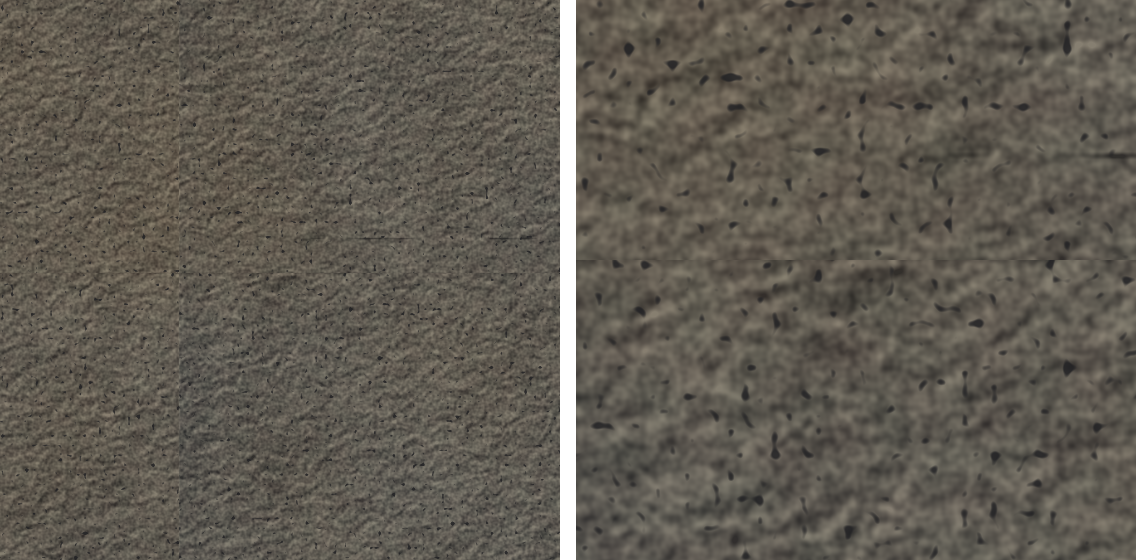
Left: the whole. Right: its middle third, enlarged.
Give the GLSL for this texture, as a Shadertoy shader.

```glsl
// Rough grey-brown rendered wall: a gradient noise height field is lit from above,
// then overlaid with fine sand grain, small dark pits and slow colour drift.
// Faint panel joints break the relief, with a smoother band between two of them.

#define DARK_TONE   vec3(0.25, 0.235, 0.215)
#define LIGHT_TONE  vec3(0.47, 0.445, 0.395)
#define PIT_COLOR   vec3(0.13, 0.13, 0.14)
#define BASE_LEVEL  0.58
#define BUMP_SCALE  vec2(38.0, 52.0)
#define BUMP_TILT   0.22
#define RELIEF      0.62
#define GRAIN       0.85
#define PIT_SCALE   115.0
#define LIGHT_STEP  vec2(-0.0022, 0.0056)
#define JOINT_X     0.32
#define BAND_Y      vec2(0.512, 0.574)

vec2 randomGradient(vec2 cell) {
    vec3 h = fract(cell.xyx * vec3(0.1031, 0.1030, 0.0973));
    h += dot(h, h.yzx + 33.33);
    float angle = 6.2832 * fract((h.x + h.y) * h.z);
    return vec2(cos(angle), sin(angle));
}

float gradientNoise(vec2 p) {
    vec2 cell = floor(p), f = fract(p);
    vec2 w = f * f * f * (f * (f * 6.0 - 15.0) + 10.0);
    vec2 e = vec2(0.0, 1.0);
    float a = dot(randomGradient(cell), f);
    float b = dot(randomGradient(cell + e.yx), f - e.yx);
    float c = dot(randomGradient(cell + e.xy), f - e.xy);
    float d = dot(randomGradient(cell + e.yy), f - e.yy);
    return mix(mix(a, b, w.x), mix(c, d, w.x), w.y);
}

// Tilted, slightly flattened lumps with smaller lumps on top
float wallHeight(vec2 p) {
    vec2 q = vec2(p.x, p.y - BUMP_TILT * p.x) * BUMP_SCALE;
    q += 0.7 * vec2(gradientNoise(p * 31.0 + 7.3), gradientNoise(p * 29.0 + 51.7));
    return gradientNoise(q + 11.0)
         + 0.48 * gradientNoise(q * 2.07 + 83.0);
}

// Soft line of the given half width
float softLine(float dist, float halfWidth) {
    return 1.0 - smoothstep(0.0, halfWidth, abs(dist));
}

void mainImage(out vec4 fragColor, in vec2 fragCoord) {
    vec2 uv = fragCoord / iResolution.y;

    // Each panel samples its own part of the noise field
    vec2 panel = step(vec2(JOINT_X, BAND_Y.x), uv);
    vec2 p = uv + panel * vec2(3.17, 5.41);

    // Relief lit from above, flattened inside the band
    float height = wallHeight(p);
    float slope = height - wallHeight(p + LIGHT_STEP);
    float band = smoothstep(BAND_Y.x - 0.01, BAND_Y.x + 0.01, uv.y)
               * (1.0 - smoothstep(BAND_Y.y - 0.01, BAND_Y.y + 0.02, uv.y));
    float tone = BASE_LEVEL + (RELIEF * slope + 0.16 * height) * (1.0 - 0.35 * band);

    // Sand grain at two sizes, and broad mottling
    float grain = 0.65 * gradientNoise(p * 128.0 + 19.0)
                + 0.45 * gradientNoise(p * 213.0 + 67.0);
    tone += GRAIN * grain;
    tone += 0.22 * gradientNoise(p * 13.0 + 41.0) + 0.16 * gradientNoise(uv * 3.5 + 5.0);

    // Tone shift just right of the upright joint, and the joints themselves
    float besideJoint = smoothstep(-0.002, 0.002, uv.x - JOINT_X)
                      * exp(-max(uv.x - JOINT_X, 0.0) * 9.0);
    tone -= 0.10 * besideJoint;
    tone += 0.10 * softLine(uv.x - JOINT_X, 0.003);
    tone -= 0.10 * softLine(uv.y - BAND_Y.x, 0.003);
    float crackMask = smoothstep(0.08, 0.4, gradientNoise(vec2(uv.x * 22.0, 3.4)))
                    * smoothstep(0.4, 0.55, uv.x);
    tone -= 0.7 * crackMask * softLine(uv.y - BAND_Y.y, 0.0028);

    vec3 color = mix(DARK_TONE, LIGHT_TONE, clamp(tone, -0.25, 1.25));

    // Slow drift from warm brown at upper left to cool grey at lower right
    float warmth = 0.55 * (uv.y - uv.x) + 0.7 * gradientNoise(uv * 4.0 + 23.0);
    warmth += 0.8 * exp(-18.0 * dot(uv - vec2(0.32, 0.62), uv - vec2(0.32, 0.62)));
    warmth -= 0.7 * besideJoint;
    color += vec3(0.014, 0.001, -0.014) * warmth;
    color += vec3(0.012, -0.004, 0.0) * gradientNoise(p * 34.0 + 91.0);

    // Irregular dark pits, gathered in the hollows
    float pitNoise = gradientNoise(p * PIT_SCALE + 137.0) - 0.10 * height
                   + 0.12 * gradientNoise(p * 17.0 + 71.0);
    float pit = smoothstep(0.33, 0.55, pitNoise);
    color = mix(color, PIT_COLOR, 0.85 * pit);

    fragColor = vec4(color, 1.0);
}
```
